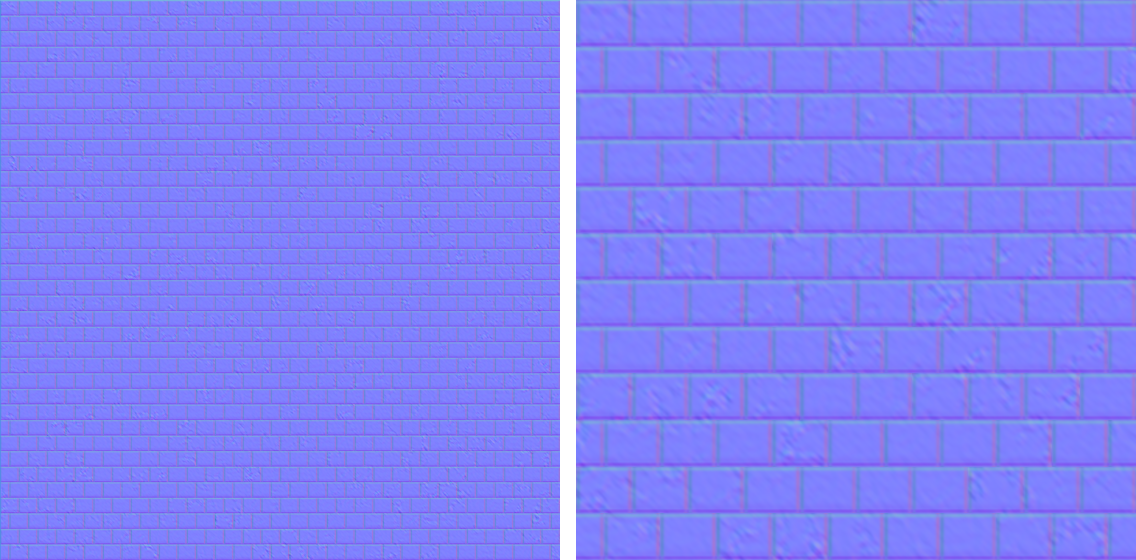
Left, the full canvas; right, a detail of the centre.
Reproduce this texture map procedurally as a WebGL 1 fragment shader.

```glsl
precision highp float;
// Tangent-space normal map of a running-bond wall of small bricks.
// Soft slopes fall to both sides of every joint around a flat face;
// gradient noise, weighted per brick, adds shallow chips and scratches.

#define COLUMNS 30.0
#define ROWS 36.0
#define BEVEL_OFFSET 0.0013
#define BEVEL_SOFTNESS 0.0013
#define SIDE_GAIN 1.15
#define LEVEL_GAIN 1.0
#define SHOULDER 0.22
#define WEAR_SCALE 150.0
#define WEAR_STRENGTH 0.055
#define JOINT_VARIATION 0.2
#define BORDER_WIDTH 0.0019

uniform vec2 u_resolution;

const vec3 FLAT_COLOR = vec3(0.500, 0.506, 1.00);
const vec3 LEFT_COLOR = vec3(0.41, 0.53, 0.88);
const vec3 RIGHT_COLOR = vec3(0.60, 0.47, 0.88);
const vec3 TOP_COLOR = vec3(0.485, 0.63, 0.90);
const vec3 BOTTOM_COLOR = vec3(0.50, 0.355, 0.95);

float hash(vec2 p) {
  vec3 q = fract(vec3(p.xyx) * 0.1031);
  q += dot(q, q.yzx + 33.33);
  return fract((q.x + q.y) * q.z);
}

vec2 gradientAt(vec2 cell) {
  float angle = 6.28318 * hash(cell);
  return vec2(cos(angle), sin(angle));
}

float gradientNoise(vec2 p) {
  vec2 i = floor(p);
  vec2 f = p - i;
  vec2 u = f * f * f * (f * (f * 6.0 - 15.0) + 10.0);
  vec2 e = vec2(1.0, 0.0);
  float a = dot(gradientAt(i), f);
  float b = dot(gradientAt(i + e.xy), f - e.xy);
  float c = dot(gradientAt(i + e.yx), f - e.yx);
  float d = dot(gradientAt(i + e.xx), f - e.xx);
  return mix(mix(a, b, u.x), mix(c, d, u.x), u.y);
}

// Height of the worn face: chips plus finer diagonal scratches.
float wearHeight(vec2 p) {
  vec2 diagonal = vec2(p.x + p.y, (p.y - p.x) * 0.45);
  return gradientNoise(p) + 0.5 * gradientNoise(diagonal * 1.3 + 71.0);
}

// Bell-shaped slope strength, never narrower than the pixel grid allows.
float bell(float dist, float softness, float pixel) {
  float t = dist / max(softness, 0.6 * pixel);
  return exp(-t * t);
}

// Antialiased coverage of a strip reaching from 0 to width.
float strip(float dist, float width, float pixel) {
  return clamp((width - dist) / pixel + 0.5, 0.0, 1.0);
}

vec3 bevel(vec3 color, float amount) {
  return (color - FLAT_COLOR) * amount;
}

void main() {
  vec2 uv = gl_FragCoord.xy / u_resolution;
  vec2 pixel = 1.0 / u_resolution;

  // Brick layout, rows counted from the top.
  vec2 grid = vec2(uv.x * COLUMNS, (1.0 - uv.y) * ROWS);
  grid.x += 0.5 * mod(floor(grid.y), 2.0);
  vec2 brick = floor(grid);

  // Signed distance to the nearest upright and level joint.
  vec2 joint = floor(grid + 0.5);
  vec2 dist = (grid - joint) / vec2(COLUMNS, ROWS);

  // Slopes on either side of the joints.
  float left = bell(dist.x - BEVEL_OFFSET, BEVEL_SOFTNESS, pixel.x);
  float right = bell(dist.x + BEVEL_OFFSET, BEVEL_SOFTNESS, pixel.x);
  float top = bell(dist.y - BEVEL_OFFSET, BEVEL_SOFTNESS, pixel.y);
  float bottom = bell(dist.y + BEVEL_OFFSET, BEVEL_SOFTNESS, pixel.y);
  float shoulder = bell(dist.y + 0.0035, 0.0022, pixel.y) * SHOULDER;

  // Joints soften each other where they cross.
  float upright = SIDE_GAIN * (1.0 - 0.65 * max(top, bottom));
  upright *= 1.0 - JOINT_VARIATION * hash(vec2(joint.x, brick.y) + 17.0);
  float level = LEVEL_GAIN * (1.0 - 0.45 * max(left, right));

  vec3 color = FLAT_COLOR;
  color += bevel(LEFT_COLOR, left * upright) + bevel(RIGHT_COLOR, right * upright);
  color += bevel(TOP_COLOR, top * level);
  color += bevel(BOTTOM_COLOR, max(bottom, shoulder) * level);

  // Wear slope, gathered in patches and differing from brick to brick.
  vec2 p = uv * WEAR_SCALE;
  float h = wearHeight(p);
  vec2 slope = vec2(wearHeight(p + vec2(0.2, 0.0)) - h,
                    wearHeight(p + vec2(0.0, 0.2)) - h) / 0.2;
  float patches = smoothstep(-0.15, 0.4, gradientNoise(uv * 64.0 + 9.0));
  float roughness = hash(brick + 5.0);
  float wear = WEAR_STRENGTH * (0.16 + patches * roughness * roughness);
  color.rg -= slope * wear;
  color.b -= dot(slope, slope) * wear * 0.2;

  // Raised outer border on the left and top.
  float leftBorder = strip(uv.x, BORDER_WIDTH, pixel.x);
  float topBorder = strip(1.0 - uv.y, BORDER_WIDTH, pixel.y);
  color = mix(color, vec3(0.30, 0.56, 0.90), leftBorder * 0.7);
  color = mix(color, vec3(0.46, 0.75, 0.86), topBorder * 0.7);

  gl_FragColor = vec4(clamp(color, 0.0, 1.0), 1.0);
}
```
